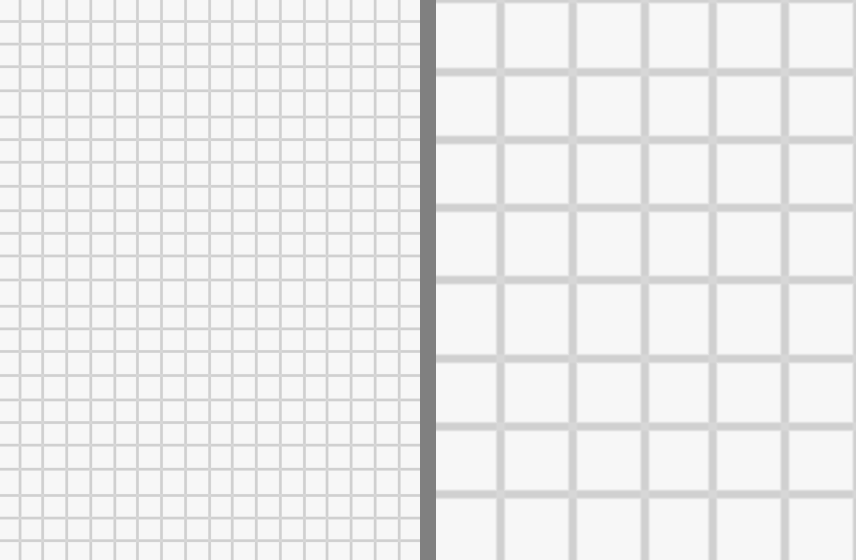
Left, the full canvas; right, a detail of the centre.
Give the GLSL for this pattern, as a WebGL 1 fragment shader.

```glsl
precision highp float;

uniform vec2 u_resolution;

const vec2 SHEET_SIZE = vec2(576.0, 768.0);
const vec2 FIRST_LINE = vec2(27.5, 29.5);
const vec4 COLUMN_GAPS = vec4(31.0, 33.0, 33.0, 33.0);
const vec4 ROW_GAPS = vec4(31.0, 31.0, 33.0, 36.0);
const float ROW_TRIM = 2.5;
const float HALF_WIDTH = 1.9;
const vec3 PAPER = vec3(0.969);
const vec3 LINE = vec3(0.816);
const vec3 CROSSING = vec3(0.845);

// Distance to the nearest line; gaps run twice per period, the last one trimmed.
float lineDistance(float coord, vec4 gaps, float trim) {
  float period = 2.0 * dot(gaps, vec4(1.0)) - trim;
  float local = mod(coord, period);
  float nearest = min(local, period - local);
  float edge = 0.0;
  for (int group = 0; group < 2; group++) {
    for (int i = 0; i < 4; i++) {
      nearest = min(nearest, abs(local - edge));
      edge += gaps[i];
    }
  }
  return nearest;
}

// Soft-edged coverage of a line of the given half width.
float lineCoverage(float dist, float halfWidth, float softness) {
  return 1.0 - smoothstep(halfWidth - softness, halfWidth + softness, dist);
}

void main() {
  // Sheet coordinates, measured from the top left corner.
  vec2 uv = gl_FragCoord.xy / u_resolution;
  vec2 sheet = vec2(uv.x, 1.0 - uv.y) * SHEET_SIZE;
  vec2 pixel = SHEET_SIZE / u_resolution;
  vec2 softness = max(vec2(0.9), 0.75 * pixel);

  // Unevenly spaced columns and rows.
  vec2 offset = sheet - FIRST_LINE;
  float column = lineCoverage(lineDistance(offset.x, COLUMN_GAPS, 0.0), HALF_WIDTH, softness.x);
  float row = lineCoverage(lineDistance(offset.y, ROW_GAPS, ROW_TRIM), HALF_WIDTH, softness.y);

  // Ruled lines with slightly paler crossings.
  vec3 color = mix(PAPER, LINE, max(column, row));
  color = mix(color, CROSSING, column * row);
  gl_FragColor = vec4(color, 1.0);
}
```
